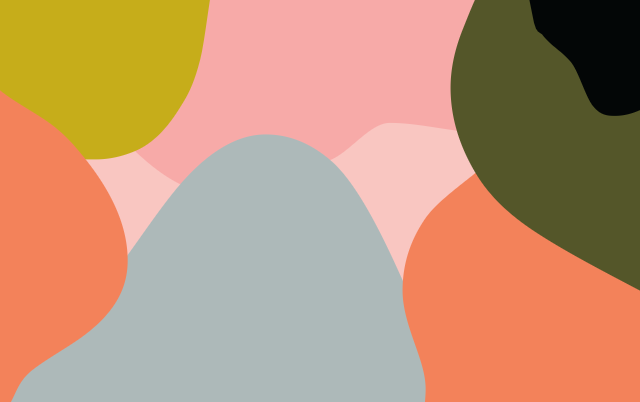
Reproduce this background procedurally as a Shadertoy shader.

```glsl
// Flat, overlapping organic blobs in warm and earthy tones.
// Each blob is bounded by one smooth cubic curve, and the blobs
// are painted from back to front with antialiased edges.

#define CANVAS   vec2(100.0, 62.8)
#define KNOTS    7
#define BLUSH    vec3(0.976, 0.776, 0.757)
#define ROSE     vec3(0.970, 0.667, 0.659)
#define MIST     vec3(0.680, 0.727, 0.727)
#define MUSTARD  vec3(0.776, 0.680, 0.100)
#define CORAL    vec3(0.953, 0.510, 0.353)
#define OLIVE    vec3(0.330, 0.337, 0.160)
#define INK      vec3(0.010, 0.024, 0.024)

// Cubic Hermite curve; each knot is (position, value, slope).
// Beyond the end knots the curve continues as a straight line.
float curve(float t, vec3 knot[KNOTS]) {
    int i = 0;
    for (int j = 1; j < KNOTS - 1; j++) {
        if (t > knot[j].x) i = j;
    }
    vec3 a = knot[i], b = knot[i + 1];
    float span = b.x - a.x;
    float u = clamp((t - a.x) / span, 0.0, 1.0), w = 1.0 - u;
    return a.y * w * w * (1.0 + 2.0 * u)
         + b.y * u * u * (3.0 - 2.0 * u)
         + span * u * w * (a.z * w - b.z * u)
         + a.z * min(t - a.x, 0.0) + b.z * max(t - b.x, 0.0);
}

// Paints a tint where the signed field is negative, one pixel soft.
vec3 paint(vec3 under, vec3 tint, float field) {
    float slope = max(length(vec2(dFdx(field), dFdy(field))), 1e-5);
    return mix(under, tint, clamp(0.5 - field / slope, 0.0, 1.0));
}

void mainImage(out vec4 fragColor, in vec2 fragCoord) {
    vec2 p = CANVAS * fragCoord / iResolution.xy;

    // Lower edges of the rose, mustard and ink blobs, top of the dome: y over x
    float roseEdge = curve(p.x, vec3[KNOTS](
        vec3(0.0, 46.0, 0.0), vec3(21.1, 39.2, -0.95), vec3(28.0, 34.1, -0.5),
        vec3(40.0, 33.0, 0.0), vec3(51.6, 37.8, 0.4), vec3(60.9, 43.6, 0.0),
        vec3(71.3, 42.4, -0.13)));
    float domeEdge = curve(p.x, vec3[KNOTS](
        vec3(0.0, 15.0, 0.0), vec3(19.9, 22.9, 1.38), vec3(29.9, 35.9, 1.0),
        vec3(41.5, 41.8, 0.0), vec3(51.6, 37.8, -0.85), vec3(62.1, 20.8, -2.2),
        vec3(67.0, 10.0, -2.2)));
    float mustardEdge = curve(p.x, vec3[KNOTS](
        vec3(0.0, 37.9, 0.0), vec3(8.0, 37.9, 0.0), vec3(15.0, 37.9, 0.0),
        vec3(21.1, 39.2, 0.42), vec3(28.0, 45.8, 1.6), vec3(31.3, 53.6, 4.0),
        vec3(32.8, 62.8, 6.5)));
    float inkEdge = curve(p.x, vec3[KNOTS](
        vec3(83.3, 59.9, -5.0), vec3(84.8, 57.3, -1.25), vec3(89.2, 53.1, -1.2),
        vec3(90.8, 50.0, -2.4), vec3(92.6, 46.3, -1.3), vec3(96.1, 44.7, 0.0),
        vec3(100.0, 45.6, 0.45)));

    // Sides of the coral and olive blobs: x over y
    float leftCoralEdge = curve(p.y, vec3[KNOTS](
        vec3(0.0, 1.7, 0.55), vec3(5.1, 5.2, 1.3), vec3(10.3, 13.0, 1.35),
        vec3(22.1, 19.95, 0.0), vec3(38.0, 13.3, -0.8), vec3(43.0, 8.5, -1.25),
        vec3(48.7, 0.0, -1.2)));
    float rightCoralEdge = curve(p.y, vec3[KNOTS](
        vec3(0.0, 66.4, 0.08), vec3(2.3, 66.5, -0.03), vec3(9.4, 64.7, -0.35),
        vec3(17.4, 62.9, 0.0), vec3(28.6, 66.4, 0.68), vec3(35.7, 74.2, 1.25),
        vec3(50.0, 92.0, 1.25)));
    float oliveEdge = curve(p.y, vec3[KNOTS](
        vec3(0.0, 133.0, -1.9), vec3(17.4, 100.0, -1.9), vec3(26.8, 83.3, -1.5),
        vec3(35.7, 74.35, -0.6), vec3(49.1, 70.4, 0.0), vec3(58.2, 72.3, 0.4),
        vec3(62.8, 74.2, 0.45)));

    // Layers from back to front
    vec3 color = BLUSH;
    color = paint(color, ROSE, roseEdge - p.y);
    color = paint(color, MIST, p.y - domeEdge);
    color = paint(color, MUSTARD, mustardEdge - p.y);
    color = paint(color, CORAL, p.x - leftCoralEdge);
    color = paint(color, CORAL, rightCoralEdge - p.x);
    color = paint(color, OLIVE, oliveEdge - p.x);
    color = paint(color, INK, inkEdge - p.y);

    fragColor = vec4(color, 1.0);
}
```
